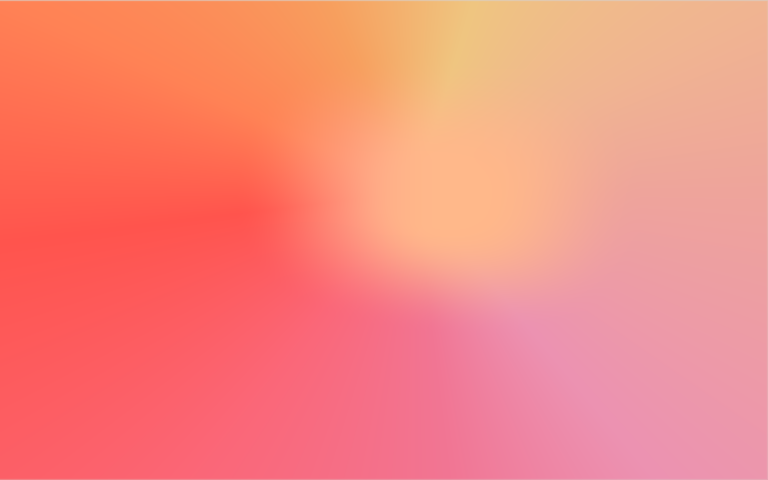
This background is drawn by a Shadertoy shader. Its source:

```glsl
// A soft warm backdrop: colours sweep around a pivot like a wide fan,
// and a feathered, slightly boxy peach glow covers the place they meet.
// The sweep is a chain of angular blends; a hairline pale rim frames it.

const float ASPECT = 1.6;                    // design width over height
const vec2  PIVOT = vec2(0.865, 0.600);      // centre of the colour sweep
const vec2  GLOW_CENTER = vec2(0.915, 0.594);
const vec2  GLOW_RADII = vec2(0.275, 0.187);
const float GLOW_TILT = -0.09;               // radians
const float GLOW_POWER = 2.5;                // 2 is an ellipse, more is boxier
const float GLOW_INNER = 0.35;               // falloff range, in radii
const float GLOW_OUTER = 1.55;
const vec3  SALMON = vec3(1.0, 0.645, 0.525); // left side of the glow
const vec3  PEACH = vec3(1.0, 0.720, 0.540);  // right side of the glow
const vec2  GLOW_SHIFT = vec2(0.69, 0.91);    // x range from salmon to peach
const vec3  RIM_COLOR = vec3(0.85, 0.81, 0.78);
const float RIM_WIDTH = 0.004;
const float RIM_TOP = 0.75;                  // rim opacity on each side
const float RIM_RIGHT = 0.35;
const float RIM_BOTTOM = 0.35;

// Sweep stops: colour, then angle in degrees, counterclockwise from the right
const int STOP_COUNT = 9;
const vec4 STOPS[STOP_COUNT] = vec4[STOP_COUNT](
    vec4(0.933, 0.643, 0.608,   0.0),  // dusty rose
    vec4(0.941, 0.706, 0.569,  28.5),  // sand
    vec4(0.937, 0.773, 0.502,  73.0),  // gold
    vec4(0.968, 0.625, 0.370, 114.0),  // amber
    vec4(1.000, 0.510, 0.333, 155.0),  // orange
    vec4(1.000, 0.329, 0.302, 187.0),  // red
    vec4(0.982, 0.404, 0.471, 233.0),  // coral
    vec4(0.945, 0.460, 0.578, 277.0),  // deep pink
    vec4(0.925, 0.572, 0.695, 310.0)   // orchid
);

// Colour of the fan in the given direction, closed at 360 degrees
vec3 sweepColor(vec2 direction) {
    float angle = mod(degrees(atan(direction.y, direction.x)), 360.0);
    vec3 color = STOPS[0].rgb;
    for (int i = 1; i <= STOP_COUNT; i++) {
        float start = STOPS[i - 1].w;
        float end = i < STOP_COUNT ? STOPS[i].w : 360.0;
        float blend = clamp((angle - start) / (end - start), 0.0, 1.0);
        color = mix(color, STOPS[i % STOP_COUNT].rgb, blend);
    }
    return color;
}

// Strength of the tilted, feathered superellipse
float glowMask(vec2 point) {
    float c = cos(GLOW_TILT), s = sin(GLOW_TILT);
    vec2 offset = point - GLOW_CENTER;
    vec2 local = vec2(c * offset.x + s * offset.y, c * offset.y - s * offset.x);
    vec2 powers = pow(abs(local / GLOW_RADII) + 1e-5, vec2(GLOW_POWER));
    float radius = pow(powers.x + powers.y, 1.0 / GLOW_POWER);
    return 1.0 - smoothstep(GLOW_INNER, GLOW_OUTER, radius);
}

// Opacity of the pale rim along the top, right and bottom sides
float rimMask(vec2 point) {
    vec3 inset = vec3(1.0 - point.y, ASPECT - point.x, point.y);
    vec3 rim = 1.0 - smoothstep(vec3(0.0), vec3(RIM_WIDTH), inset);
    rim *= vec3(RIM_TOP, RIM_RIGHT, RIM_BOTTOM);
    return max(rim.x, max(rim.y, rim.z));
}

void mainImage(out vec4 fragColor, in vec2 fragCoord) {
    vec2 point = fragCoord / iResolution.xy * vec2(ASPECT, 1.0);

    // The tiny offset keeps the direction defined at the pivot itself
    vec3 color = sweepColor(point - PIVOT + 1e-5);

    vec3 glow = mix(SALMON, PEACH, smoothstep(GLOW_SHIFT.x, GLOW_SHIFT.y, point.x));
    color = mix(color, glow, glowMask(point));
    color = mix(color, RIM_COLOR, rimMask(point));

    fragColor = vec4(color, 1.0);
}
```
